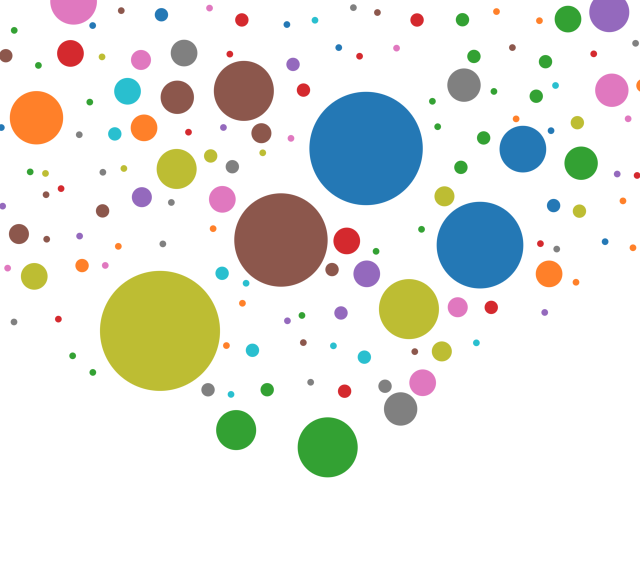
A WebGL 1 fragment shader for this background:

```glsl
precision highp float;
// Flat coloured discs hanging from the top of a white page.
// Large discs are composed as one distance field; small dots fill the gaps
// on a staggered, jittered grid that ends along a curved lower edge.

uniform vec2 u_resolution;

#define RADIUS_STEP 0.00521   // all radii are multiples of this
#define CELL 0.0573           // spacing of the small dots
#define GAP 0.006             // least space between discs
#define EDGE_DEPTH 0.645      // lowest point of the dotted area
#define EDGE_CENTRE 0.417
#define EDGE_CURVE 0.768
#define SEED 17.0

const vec3 WHITE  = vec3(1.0);
const vec3 BLUE   = vec3(0.14, 0.47, 0.71);
const vec3 ORANGE = vec3(1.00, 0.50, 0.16);
const vec3 GREEN  = vec3(0.20, 0.63, 0.20);
const vec3 RED    = vec3(0.83, 0.16, 0.18);
const vec3 PURPLE = vec3(0.58, 0.41, 0.74);
const vec3 BROWN  = vec3(0.55, 0.34, 0.30);
const vec3 PINK   = vec3(0.88, 0.47, 0.75);
const vec3 GRAY   = vec3(0.50);
const vec3 OLIVE  = vec3(0.74, 0.74, 0.20);
const vec3 CYAN   = vec3(0.16, 0.75, 0.81);

float hash(vec2 cell, float salt) {
  vec3 q = fract(vec3(cell, salt + SEED) * vec3(0.1031, 0.1030, 0.0973));
  q += dot(q, q.yzx + 33.33);
  return fract((q.x + q.y) * q.z);
}

vec3 pickInk(float h) {
  float n = floor(h * 10.0);
  if (n < 1.0) return BLUE;
  if (n < 2.0) return ORANGE;
  if (n < 3.0) return GREEN;
  if (n < 4.0) return RED;
  if (n < 5.0) return PURPLE;
  if (n < 6.0) return BROWN;
  if (n < 7.0) return PINK;
  if (n < 8.0) return GRAY;
  if (n < 9.0) return OLIVE;
  return CYAN;
}

// Keeps the nearest disc: colour in rgb, signed distance in w.
void disc(inout vec4 nearest, vec2 p, vec2 centre, float steps, vec3 ink) {
  float d = length(p - centre) - steps * RADIUS_STEP;
  if (d < nearest.w) nearest = vec4(ink, d);
}

vec4 largeDiscs(vec2 p) {
  vec4 n = vec4(WHITE, 10.0);
  disc(n, p, vec2(0.250, 0.517), 18.0, OLIVE);
  disc(n, p, vec2(0.572, 0.232), 17.0, BLUE);
  disc(n, p, vec2(0.439, 0.375), 14.0, BROWN);
  disc(n, p, vec2(0.750, 0.383), 13.0, BLUE);
  disc(n, p, vec2(0.381, 0.142), 9.0, BROWN);
  disc(n, p, vec2(0.639, 0.483), 9.0, OLIVE);
  disc(n, p, vec2(0.512, 0.699), 9.0, GREEN);
  disc(n, p, vec2(0.057, 0.184), 8.0, ORANGE);
  disc(n, p, vec2(0.115, 0.002), 7.0, PINK);
  disc(n, p, vec2(0.817, 0.233), 7.0, BLUE);
  disc(n, p, vec2(0.952, 0.019), 6.0, PURPLE);
  disc(n, p, vec2(0.276, 0.264), 6.0, OLIVE);
  disc(n, p, vec2(0.369, 0.672), 6.0, GREEN);
  disc(n, p, vec2(0.725, 0.133), 5.0, GRAY);
  disc(n, p, vec2(0.908, 0.255), 5.0, GREEN);
  disc(n, p, vec2(0.956, 0.141), 5.0, PINK);
  disc(n, p, vec2(0.277, 0.152), 5.0, BROWN);
  disc(n, p, vec2(0.626, 0.639), 5.0, GRAY);
  return n;
}

// Adds the one dot of this grid cell, shrunk or dropped near large discs.
void smallDots(inout vec4 nearest, vec2 p) {
  float row = floor(p.y / CELL);
  vec2 stagger = vec2(0.5 * mod(row, 2.0), 0.0);
  vec2 cell = floor(p / CELL + stagger);

  float size = hash(cell, 1.0);
  float steps = 1.0 + step(0.60, size) + step(0.82, size) + step(0.91, size);
  vec2 jitter = vec2(hash(cell, 2.0), hash(cell, 3.0)) * 2.0 - 1.0;
  float room = 0.5 - (steps * RADIUS_STEP + 0.5 * GAP) / CELL;
  vec2 centre = (cell + 0.5 - stagger + jitter * room) * CELL;

  float offset = centre.x - EDGE_CENTRE;
  float edge = EDGE_DEPTH - EDGE_CURVE * offset * offset;
  float clearance = largeDiscs(centre).w - GAP;
  steps = min(steps, floor(clearance / RADIUS_STEP));
  if (centre.y < edge && steps >= 1.0)
    disc(nearest, p, centre, steps, pickInk(hash(cell, 4.0)));
}

void main() {
  // Width runs from 0 to 1; y is the depth below the top edge.
  vec2 p = vec2(gl_FragCoord.x, u_resolution.y - gl_FragCoord.y) / u_resolution.x;
  vec4 nearest = largeDiscs(p);
  smallDots(nearest, p);

  float blur = 0.7 / u_resolution.x;
  float cover = 1.0 - smoothstep(-blur, blur, nearest.w);
  gl_FragColor = vec4(mix(WHITE, nearest.rgb, cover), 1.0);
}
```
